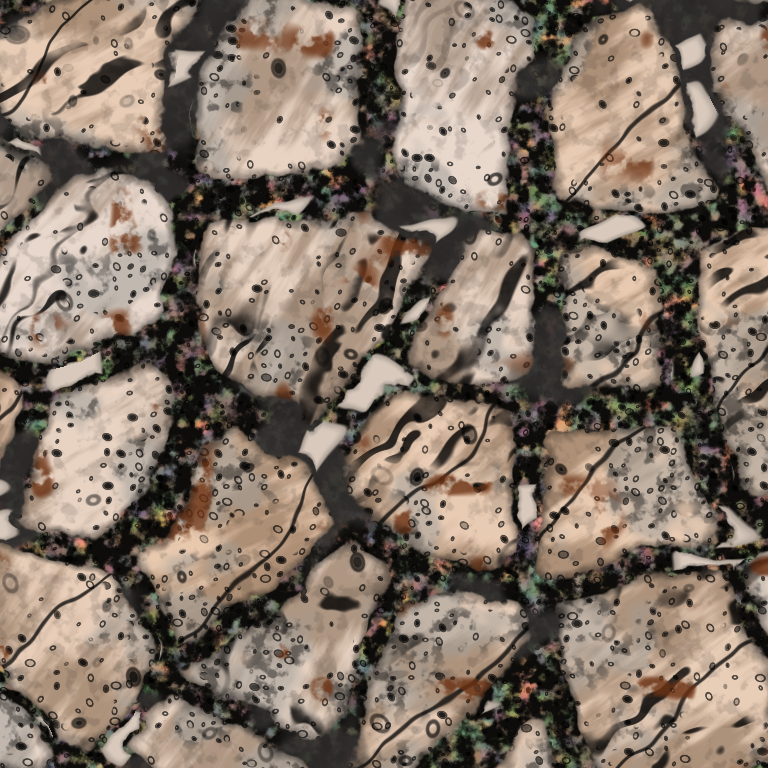
This texture is drawn by a Shadertoy shader. Its source:

```glsl
vec2 hash2(vec2 p) {
    vec3 q = fract(p.xyx * vec3(.1031, .1030, .0973));
    q += dot(q, q.yzx + 33.33);
    return fract((q.xx + q.yz) * q.zy);
}

float noise(vec2 p) {
    vec2 i = floor(p), f = fract(p);
    f = f * f * (3. - 2. * f);
    return mix(mix(hash2(i).x, hash2(i + vec2(1, 0)).x, f.x),
               mix(hash2(i + vec2(0, 1)).x, hash2(i + vec2(1, 1)).x, f.x), f.y);
}

float fbm(vec2 p) {
    float sum = 0., amp = .53;
    for (int i = 0; i < 4; i++) {
        sum += amp * noise(p);
        p = mat2(1.6, 1.2, -1.2, 1.6) * p + 7.3;
        amp *= .5;
    }
    return sum;
}

vec2 turn(vec2 p, float angle) {
    float c = cos(angle), s = sin(angle);
    return vec2(c * p.x + s * p.y, c * p.y - s * p.x);
}

vec2 seedPoint(vec2 cell) {
    return cell + .06 + .88 * hash2(cell);
}

// Distance to the border of a Voronoi grain with rounded corners
float grainBorder(vec2 p, out vec2 id, out vec2 local) {
    vec2 toSeed = vec2(9);
    for (int y = -1; y <= 1; y++)
    for (int x = -1; x <= 1; x++) {
        vec2 cell = floor(p) + vec2(x, y), r = seedPoint(cell) - p;
        if (dot(r, r) < dot(toSeed, toSeed)) { toSeed = r; id = cell; }
    }
    float sharpness = mix(13., 45., hash2(id + 17.).x), sum = 1e-9;
    for (int y = -2; y <= 2; y++)
    for (int x = -2; x <= 2; x++) {
        if (x == 0 && y == 0) continue;
        vec2 r = seedPoint(id + vec2(x, y)) - p;
        sum += exp(-sharpness * dot(.5 * (toSeed + r), normalize(r - toSeed)));
    }
    local = -toSeed;
    return -log(sum) / sharpness;
}

// Brightness factor of scattered pits: dark rims, some with dark cores
float pits(vec2 p, float density) {
    float shade = 1.;
    for (int y = -1; y <= 1; y++)
    for (int x = -1; x <= 1; x++) {
        vec2 cell = floor(p) + vec2(x, y);
        vec2 place = hash2(cell), kind = hash2(cell + 71.);
        vec2 r = turn(p - cell - .2 - .6 * place, 6.3 * kind.y);
        float d = length(r * vec2(1., 1.35)), radius = mix(.12, .38, kind.y * kind.y);
        float rim = 1. - smoothstep(.03, .13, abs(d - radius));
        float core = 1. - smoothstep(radius - .12, radius + .04, d);
        float dark = max(rim * .65, core * smoothstep(.3, .7, place.x) * .85);
        shade = min(shade, 1. - dark * smoothstep(0., .08, density - kind.x));
    }
    return shade;
}

// Dark groundmass with coloured specks and smooth grey resin pools
vec3 groundmass(vec2 uv) {
    float speck = smoothstep(.38, .78, fbm(uv * 85.));
    vec3 tint = .72 + .56 * vec3(noise(uv * 63.), noise(uv * 57. + 31.), noise(uv * 60. + 67.));
    vec3 col = vec3(.05, .048, .038) + vec3(.48, .45, .39) * speck * tint;
    col *= pits(uv * 75., .5);
    col += vec3(.3, .09, .02) * smoothstep(.72, .9, noise(uv * 38. + 5.)) * speck;
    float pool = smoothstep(.56, .62, fbm(uv * 5.5 + 12.));
    return mix(col, vec3(.19, .18, .175) + .06 * (fbm(uv * 30.) - .5), pool * .9);
}

vec3 grainColour(vec2 uv, vec2 local, vec2 id, float inside) {
    vec2 kind = hash2(id + 43.), look = hash2(id + 89.);
    vec2 along = turn(uv, .8 + .7 * (kind.y - .5));

    // Beige body with faint polishing streaks and grey-blue clouds
    float body = fbm(uv * 9. + id) + .5 * (fbm(along * vec2(14., 75.)) - .5);
    vec3 col = mix(vec3(.68, .60, .535), vec3(.91, .845, .80), smoothstep(.28, .64, body));
    col = mix(col, col * vec3(1., .93, .85), look.x);
    float cloud = smoothstep(.5, .66, fbm(uv * 11. + 40.));
    col = mix(col, vec3(.63, .62, .60), .55 * cloud);

    // Parallel grooves on about half of the grains
    float groove = 1. - smoothstep(.2, .36, noise(along * vec2(11., 62.) + 2. * noise(uv * 28.)));
    float grooved = smoothstep(.4, .6, kind.x) * smoothstep(.36, .52, fbm(uv * 8. + 23.));
    col *= 1. - .8 * groove * grooved;

    // Pits gather in clouds and near the rim
    float density = .1 + .35 * cloud + .25 * look.y + .3 * (1. - smoothstep(0., .12, inside));
    col *= pits(uv * 62., density) * pits(uv * 27. + 9., .09);
    col *= 1. - .3 * smoothstep(.5, .7, fbm(uv * 65. + 3.)) * (cloud + .4);

    // Straight cracks and rust stains
    vec2 across = turn(local, .65 + .5 * (look.x - .5));
    float crack = 1. - smoothstep(.004, .017, abs(across.y + .3 * (look.y - .5) + .015 * noise(uv * 30.)));
    col *= 1. - .75 * crack * step(.55, look.x);
    float rust = smoothstep(.8, .93, noise(uv * 19. + 50.)) * smoothstep(.35, .55, fbm(uv * 50.));
    col = mix(col, vec3(.42, .19, .07), .8 * rust);
    return col * mix(.62, 1., smoothstep(0., .055, inside));
}

void mainImage(out vec4 fragColor, in vec2 fragCoord) {
    vec2 uv = fragCoord / iResolution.y;
    vec2 bend = vec2(fbm(uv * 6.), fbm(uv * 6. + 19.)) - .5;
    vec2 id, local, chipId, chipLocal;

    // Large grains separated by uneven gaps
    float border = grainBorder(uv * 4.1 + .35 * bend + 3., id, local);
    float gap = mix(.03, .115, hash2(id + 5.).x) + .1 * step(.88, hash2(id + 5.).y);
    float inside = border - gap + .07 * (fbm(uv * 42.) - .5);
    vec3 col = groundmass(uv);

    // Bright angular splinters in the gaps
    float chip = grainBorder(turn(uv, .5) * vec2(10., 17.) + bend, chipId, chipLocal) - .1;
    chip = min(chip, -4. * (inside + .025));
    float chosen = step(hash2(chipId + 29.).x, .24);
    vec3 chipColour = vec3(.85, .79, .74) * mix(.75, 1., smoothstep(0., .15, chip));
    col = mix(col, chipColour, chosen * smoothstep(0., .05, chip));

    col = mix(col, grainColour(uv, local, id, inside), smoothstep(-.008, .012, inside));
    fragColor = vec4(clamp(col, 0., 1.), 1.);
}
```
